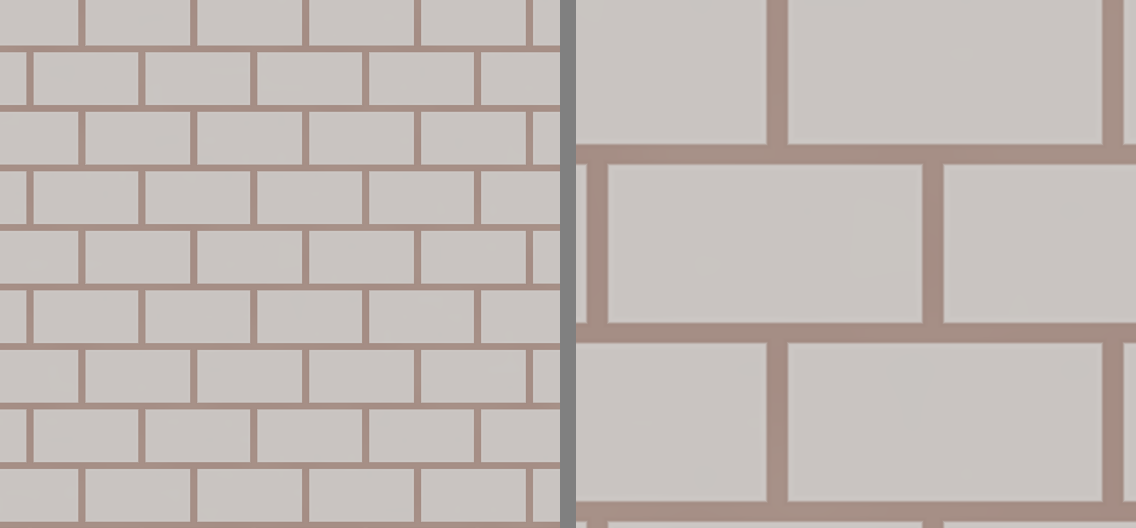
Left: the whole. Right: its middle third, enlarged.
This texture is drawn by a Shadertoy shader. Its source:

```glsl
// Running-bond wall of pale grey bricks with flat brown mortar joints.
// Each point measures its distance to the nearest bed and head joint; bricks
// get a faint light rim, and mortar a slight tint drift from hashed noise.

const vec2 PITCH = vec2(0.2119, 0.11274);      // joint spacing, canvas height = 1
const vec2 HALF_JOINT = vec2(0.0068, 0.0064);  // half widths: head, bed
const float FIRST_BED = 0.0055;                // height of the lowest bed joint
const float EVEN_START = 0.1551;               // head joint start, even courses
const float ODD_START = 0.0568;                // head joint start, odd courses

const vec3 BRICK = vec3(0.788, 0.769, 0.757);
const vec3 MORTAR = vec3(0.651, 0.561, 0.526);

float hash(vec2 p) {
    vec3 q = fract(vec3(p.xyx) * 0.1031);
    q += dot(q, q.yzx + 33.33);
    return fract((q.x + q.y) * q.z);
}

float valueNoise(vec2 p) {
    vec2 cell = floor(p);
    vec2 f = fract(p);
    f = f * f * (3.0 - 2.0 * f);
    float low = mix(hash(cell), hash(cell + vec2(1.0, 0.0)), f.x);
    float high = mix(hash(cell + vec2(0.0, 1.0)), hash(cell + vec2(1.0)), f.x);
    return mix(low, high, f.y);
}

// Signed offset from the nearest line of a regular series.
float lineOffset(float x, float start, float pitch) {
    return (fract((x - start) / pitch + 0.5) - 0.5) * pitch;
}

// Signed offsets from the nearest head joint (x) and bed joint (y).
vec2 jointOffsets(vec2 p) {
    float course = floor((p.y - FIRST_BED) / PITCH.y);
    float start = mix(EVEN_START, ODD_START, mod(course, 2.0));
    return vec2(lineOffset(p.x, start, PITCH.x),
                lineOffset(p.y, FIRST_BED, PITCH.y));
}

vec3 brickColor(float edgeDistance, vec2 p) {
    float rim = 1.0 - smoothstep(0.002, 0.005, edgeDistance);
    float mottling = valueNoise(p * 30.0) - 0.5;
    return BRICK + 0.012 * rim + 0.004 * mottling;
}

vec3 mortarColor(float edgeDistance, vec2 p) {
    float edgeShade = smoothstep(-0.004, -0.001, edgeDistance);
    float drift = valueNoise(p * 14.0 + 7.0) - 0.5;
    return MORTAR - 0.012 * edgeShade + drift * vec3(0.012, 0.018, 0.016);
}

void mainImage(out vec4 fragColor, in vec2 fragCoord) {
    vec2 p = fragCoord / iResolution.y;
    float softness = max(0.75 / iResolution.y, 0.0012);

    // Positive inside bricks, negative inside joints
    vec2 gap = abs(jointOffsets(p)) - HALF_JOINT;
    float edgeDistance = min(gap.x, gap.y);

    float brickMask = smoothstep(-softness, softness, edgeDistance);
    vec3 color = mix(mortarColor(edgeDistance, p), brickColor(edgeDistance, p), brickMask);
    fragColor = vec4(color, 1.0);
}
```
